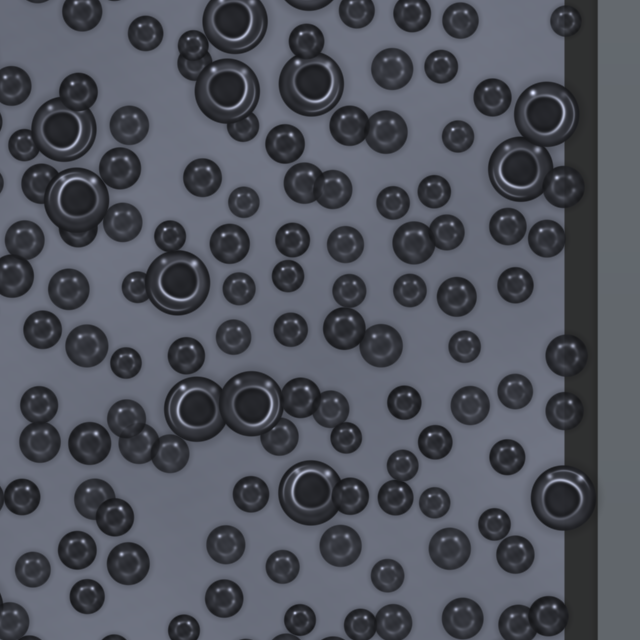
Give the GLSL for this texture, as a Shadertoy shader.

```glsl
// Dark glass beads scattered on a blue-grey sheet beside a dark strip and a grey margin.
#define CELLS 12.0         // bead cells across the canvas
#define JITTER 0.36        // bead shift within a cell
#define BIG_SHARE 0.18
#define EMPTY_SHARE 0.09
#define BIG_RADIUS 0.051
#define SMALL_RADIUS vec2(0.024, 0.034)
#define STRIP vec2(0.882, 0.934)
#define SOFTNESS 0.0017
#define SHEET_DARK vec3(0.385, 0.402, 0.452)
#define SHEET_LIGHT vec3(0.460, 0.478, 0.535)
#define MARGIN_GREY vec3(0.385, 0.405, 0.425)
#define GLASS_TINT vec3(0.95, 0.98, 1.10)

float hash(vec2 p, float seed) {
    vec3 q = fract(vec3(p.xyx + seed * 7.31) * vec3(0.1031, 0.1030, 0.0973));
    q += dot(q, q.yzx + 33.33);
    return fract((q.x + q.y) * q.z);
}

// Layered sines, roughly -1 to 1
float waves(vec2 p) {
    return 0.5 * sin(p.x + 1.3 * sin(p.y * 0.8))
         + 0.3 * sin(1.9 * p.y - 0.9 * p.x + 1.7)
         + 0.2 * sin(3.1 * p.x + 2.3 * p.y);
}

float spot(vec2 p, vec2 center, float size) {
    vec2 d = (p - center) / size;
    return exp(-dot(d, d));
}

float band(float x, float center, float width) {
    return spot(vec2(x, 0.0), vec2(center, 0.0), width);
}

// Thick bead: black rim, dark core and a thin bright inner ring
float bigBead(vec2 p, vec2 id) {
    vec2 shift = 0.16 * (vec2(hash(id, 5.0), hash(id, 6.0)) - 0.5);
    vec2 q = p - shift;
    float angle = atan(q.y, q.x);
    float phase = 6.283 * hash(id, 7.0);
    float ringRadius = 0.59 + 0.018 * sin(3.0 * angle + phase);
    float side = 0.5 + 0.5 * cos(angle - phase);
    float r = length(p);
    float tone = 0.105 + 0.075 * band(r, 0.80, 0.11) + 0.02 * waves(4.0 * p + phase);
    tone += 0.045 * (1.0 - smoothstep(0.30, 0.52, length(q)));
    tone += (0.17 + 0.42 * side * side) * band(length(q), ringRadius, 0.052);
    tone += 0.10 * band(length(q), 0.66, 0.10);
    // Window glints along the upper rim
    float glint = 0.3 + 0.5 * hash(id, 8.0);
    tone += glint * spot(p, vec2(-0.42, 0.66), 0.085);
    tone += (0.9 - glint) * spot(p, vec2(0.52, 0.60), 0.10);
    tone += 0.22 * band(r, 0.84, 0.035) * smoothstep(0.5, 1.0, cos(atan(p.y, p.x) - phase));
    return tone;
}

// Small bead: murky body, broken faint ring and two top glints
float smallBead(vec2 p, vec2 id) {
    float r = length(p);
    float angle = atan(p.y, p.x);
    float phase = 6.283 * hash(id, 7.0);
    float broken = 0.5 + 0.5 * sin(3.0 * angle + phase) * sin(2.0 * angle - phase);
    float tone = 0.165 - 0.055 * smoothstep(0.6, 0.95, r);
    tone += 0.03 * waves(5.0 * p + phase);
    tone += 0.17 * broken * band(r, 0.52, 0.09);
    tone += 0.07 * spot(p, vec2(0.0, -0.62), 0.24);
    float glint = hash(id, 8.0);
    tone += (0.2 + 0.45 * glint) * spot(p, vec2(-0.32, 0.44), 0.10);
    tone += (0.6 - 0.4 * glint) * spot(p, vec2(0.30, 0.47), 0.11);
    tone += 0.22 * hash(id, 9.0) * spot(p, vec2(0.48, -0.15), 0.10);
    return tone;
}

vec3 backdrop(vec2 uv, float blur) {
    float light = 0.47 + 0.32 * waves(5.0 * uv + 0.8) + 0.25 * (uv.x - 0.5);
    vec3 sheet = mix(SHEET_DARK, SHEET_LIGHT, clamp(light, 0.0, 1.0));
    sheet += 0.004 * waves(uv * vec2(60.0, 90.0));
    vec3 strip = vec3(0.185, 0.188, 0.190) - 0.025 * band(uv.x, STRIP.y, 0.008);
    vec3 margin = MARGIN_GREY + 0.012 * (uv.y - 0.5);
    vec3 color = mix(sheet, strip, smoothstep(-blur, blur, uv.x - STRIP.x));
    return mix(color, margin, smoothstep(-blur, blur, uv.x - STRIP.y));
}

void mainImage(out vec4 fragColor, in vec2 fragCoord) {
    vec2 uv = fragCoord / iResolution.xy;
    float blur = max(SOFTNESS, 0.75 / iResolution.y);
    vec3 color = backdrop(uv, blur);

    // Beads of the neighbouring cells, stacked in a fixed order
    for (int y = -1; y <= 1; y++)
    for (int x = -1; x <= 1; x++) {
        vec2 id = floor(uv * CELLS) + vec2(x, y);
        vec2 jitter = vec2(hash(id, 1.0), hash(id, 2.0)) * 2.0 - 1.0;
        vec2 center = (id + 0.5 + JITTER * jitter) / CELLS;
        float kind = hash(id, 3.0);
        if (kind > 1.0 - EMPTY_SHARE || center.x > 0.892) continue;

        bool big = kind < BIG_SHARE;
        float radius = big ? BIG_RADIUS : mix(SMALL_RADIUS.x, SMALL_RADIUS.y, hash(id, 4.0));
        vec2 p = (uv - center) / radius;
        float r = length(p);
        if (r > 1.4) continue;

        // Contact shadow, then the translucent glass
        color *= 1.0 - 0.14 * (1.0 - smoothstep(0.95, 1.35, r));
        float tone = big ? bigBead(p, id) : smallBead(p, id);
        float opacity = big ? 0.97 : mix(0.74, 0.98, hash(id, 10.0));
        float cover = 1.0 - smoothstep(-blur, blur, (r - 1.0) * radius);
        color = mix(color, tone * GLASS_TINT, cover * opacity);
    }
    fragColor = vec4(clamp(color, 0.0, 1.0), 1.0);
}
```
